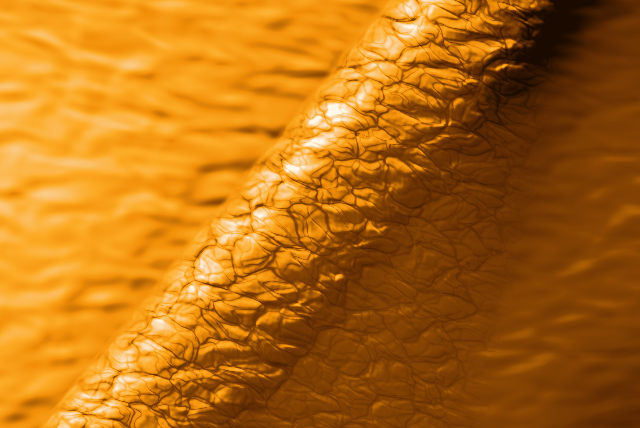
Give the GLSL for this texture, as a Shadertoy shader.

```glsl
#define FOLD_FOOT vec2(0.088, 0.0)
#define FOLD_NORMAL vec2(0.773, -0.634)
#define LIGHT_DIR vec2(-0.5, 0.866)
#define CELL_SCALE vec2(9.5, 14.0)
#define RELIEF_STEP 0.008
#define RELIEF_GAIN 0.36
#define CREASE_DEPTH 0.19
#define SHEEN_CENTER 0.068
#define SHEEN_WIDTH 0.046
#define SHEEN_GAIN 0.48
#define SOFT_SCALE vec2(10.0, 19.0)
#define SOFT_GAIN 0.27

vec2 hash2(vec2 p) {
    vec3 a = fract(p.xyx * vec3(0.1031, 0.1030, 0.0973));
    a += dot(a, a.yzx + 33.33);
    return fract((a.xx + a.yz) * a.zy);
}

float gradientNoise(vec2 p) {
    vec2 i = floor(p), f = p - i;
    vec2 u = f * f * f * (f * (f * 6.0 - 15.0) + 10.0);
    vec2 o = vec2(0.0, 1.0);
    float a = dot(hash2(i) * 2.0 - 1.0, f);
    float b = dot(hash2(i + o.yx) * 2.0 - 1.0, f - o.yx);
    float c = dot(hash2(i + o) * 2.0 - 1.0, f - o);
    float d = dot(hash2(i + 1.0) * 2.0 - 1.0, f - 1.0);
    return mix(mix(a, b, u.x), mix(c, d, u.x), u.y);
}

// Gap between the two nearest cell centres: zero on a crease
float cellGap(vec2 p) {
    vec2 i = floor(p), f = p - i;
    float nearest = 9.0, second = 9.0;
    for (int y = -1; y <= 1; y++)
    for (int x = -1; x <= 1; x++) {
        vec2 o = vec2(x, y);
        float r = length(o + 0.1 + 0.8 * hash2(i + o) - f);
        second = min(second, max(nearest, r));
        nearest = min(nearest, r);
    }
    return second - nearest;
}

float foldDistance(vec2 p) {
    return dot(p - FOLD_FOOT, FOLD_NORMAL);
}

// Leather grain wrapped around the fold: x = height, y = crease mask
vec2 leather(vec2 p) {
    float d = max(foldDistance(p), 0.0);
    float along = dot(p, vec2(0.634, 0.773));
    vec2 q = vec2(sqrt(d * (d + 0.12)), along - 0.22 * d) * CELL_SCALE;
    q += 0.45 * vec2(gradientNoise(q * 0.9), gradientNoise(q * 0.9 + 31.0));
    q += 0.20 * vec2(gradientNoise(q * 3.0 + 9.0), gradientNoise(q * 3.0 + 57.0));
    float coarse = cellGap(q);
    float fine = cellGap(mat2(1.6, 1.1, -1.1, 1.6) * q + 7.0);
    float wrinkle = abs(gradientNoise(q * vec2(1.1, 1.9) + 40.0));
    float height = 0.8 * smoothstep(0.0, 0.6, coarse) + 0.2 * smoothstep(0.0, 0.4, fine);
    height += 0.18 * smoothstep(0.0, 0.12, wrinkle) + 0.13 * gradientNoise(p * 105.0);
    float crease = 1.0 - smoothstep(0.0, 0.10, coarse);
    crease = max(crease, 0.5 - 0.5 * smoothstep(0.0, 0.12, fine));
    crease = max(crease, 0.6 - 0.6 * smoothstep(0.0, 0.035, wrinkle));
    return vec2(height, crease);
}

// Out-of-focus grain
float softHeight(vec2 p) {
    p.y -= 0.35 * p.x * (0.6 - p.y);
    vec2 q = p * SOFT_SCALE;
    q += 0.7 * vec2(gradientNoise(q * 0.6 + 3.0), gradientNoise(q * 0.6 + 23.0));
    return gradientNoise(q) + 0.4 * gradientNoise(q * 1.8 + 17.0);
}

float softRelief(vec2 p) {
    return softHeight(p) - softHeight(p + LIGHT_DIR * 0.024);
}

float glow(vec2 p, vec2 center, vec2 size) {
    vec2 q = (p - center) / size;
    return exp(-dot(q, q));
}

// Light level to leather colour
vec3 leatherColor(float t) {
    vec3 c = mix(vec3(0.10, 0.04, 0.0), vec3(0.36, 0.16, 0.01), clamp(t / 0.2, 0.0, 1.0));
    c = mix(c, vec3(0.53, 0.27, 0.01), clamp((t - 0.2) / 0.2, 0.0, 1.0));
    c = mix(c, vec3(0.95, 0.56, 0.03), clamp((t - 0.4) / 0.2, 0.0, 1.0));
    c = mix(c, vec3(0.99, 0.67, 0.15), clamp((t - 0.6) / 0.15, 0.0, 1.0));
    c = mix(c, vec3(0.98, 0.83, 0.64), clamp((t - 0.75) / 0.25, 0.0, 1.0));
    return mix(c, vec3(1.0, 0.97, 0.91), clamp((t - 1.0) / 0.2, 0.0, 1.0));
}

void mainImage(out vec4 fragColor, in vec2 fragCoord) {
    vec2 p = fragCoord / iResolution.y;
    float d = foldDistance(p) + 0.008 * gradientNoise(p * 8.0);
    float soft = softRelief(p);

    // Bright blurred sheet behind the fold
    float back = 0.66 + 0.15 * glow(p, vec2(0.0, 0.65), vec2(0.35, 0.32));
    back += 0.06 * glow(p, vec2(0.0, 0.2), vec2(0.2));
    back += SOFT_GAIN * soft - 0.08 * smoothstep(-0.25, 0.0, d);

    // Shaded side: dark hollow at the top, warmer towards the bottom
    float hollow = (p.x - 1.05 - 0.25 * p.y) / 0.14;
    float shade = 0.39 - (0.03 + 0.19 * p.y) * exp(-hollow * hollow);
    shade -= 0.12 * smoothstep(0.6, 1.0, p.y);
    shade -= 0.17 * glow(p, vec2(1.5, 0.0), vec2(0.25, 0.2));
    shade += 0.06 * glow(p, vec2(1.2, 0.15), vec2(0.16, 0.22));
    shade -= 0.10 * glow(vec2(d, 0.0), vec2(0.34, 0.0), vec2(0.06));

    // Sharp grain, fading out of focus to the right
    vec2 grain = leather(p);
    grain.y *= smoothstep(0.0, 0.05, d);
    float relief = grain.x - leather(p + LIGHT_DIR * RELIEF_STEP).x;
    float focus = 1.0 - smoothstep(-0.06, 0.12, p.x - 1.05 - 0.22 * p.y);
    relief *= focus * smoothstep(-0.01, 0.05, d);
    float turn = d - 0.10 * relief - 0.10 * soft * focus + 0.04 * gradientNoise(p * 7.0 + 5.0);
    float lit = 1.0 - smoothstep(0.19, 0.33, turn);
    float body = 0.63 - 0.09 * smoothstep(0.08, 0.20, d) + 0.12 * soft;
    float front = mix(shade, body, lit);
    front += relief * RELIEF_GAIN * mix(0.4, 1.0, lit);
    front -= focus * grain.y * CREASE_DEPTH * mix(0.4, 1.0, lit);
    front += (1.0 - focus) * 0.10 * soft;

    // Sheen along the crest
    float sheen = (d - SHEEN_CENTER) / SHEEN_WIDTH;
    float patches = 0.9 + 0.9 * gradientNoise(p * 9.0 + 20.0);
    front += SHEEN_GAIN * exp(-sheen * sheen) * patches * (0.25 + 0.75 * grain.x);

    float blur = 0.004 + 0.008 * p.y;
    float level = mix(back, front, smoothstep(-blur, blur, d));
    fragColor = vec4(leatherColor(level), 1.0);
}
```
